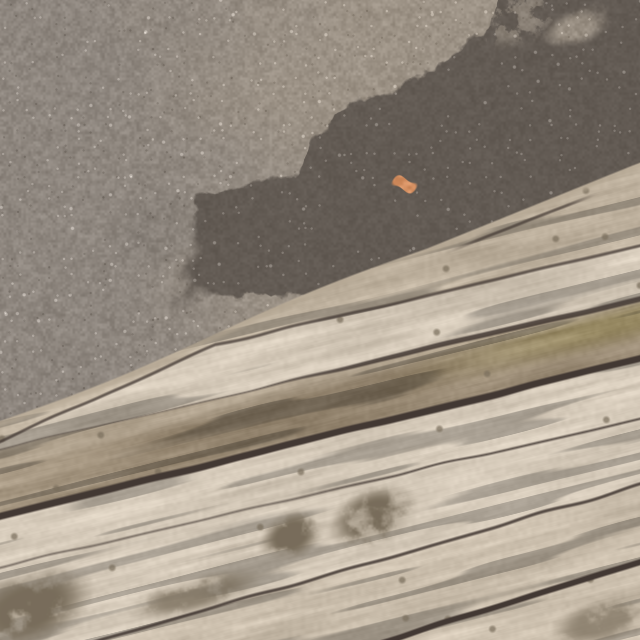
Give the GLSL for this texture, as a Shadertoy shader.

```glsl
// Weathered timber planks cross the lower right of a speckled asphalt ground.
// A terraced wet patch darkens the asphalt; cracks are sloped lines, and grain,
// stains and grit come from stretched value noise and cellular dots.

const vec3 DRY_COOL = vec3(0.555, 0.525, 0.495);
const vec3 DRY_WARM = vec3(0.615, 0.575, 0.525);
const vec3 WET      = vec3(0.385, 0.355, 0.327);
const vec3 PALE     = vec3(0.825, 0.780, 0.715);
const vec3 TAN      = vec3(0.725, 0.670, 0.590);
const vec3 SIDE     = vec3(0.590, 0.530, 0.445);
const vec3 MOSS     = vec3(0.590, 0.535, 0.385);
const vec3 STAIN    = vec3(0.470, 0.425, 0.355);
const vec3 CRACK    = vec3(0.260, 0.220, 0.200);
const vec3 LEAF     = vec3(0.830, 0.560, 0.380);
const float GRAIN_SLOPE = 0.25;
const float SOFT = 0.0022;

float hash(vec2 p) {
    vec3 q = fract(vec3(p.xyx) * 0.1031);
    q += dot(q, q.yzx + 33.33);
    return fract((q.x + q.y) * q.z);
}

float noise(vec2 p) {
    vec2 i = floor(p), f = fract(p);
    f = f * f * (3.0 - 2.0 * f);
    return mix(mix(hash(i), hash(i + vec2(1, 0)), f.x),
               mix(hash(i + vec2(0, 1)), hash(i + vec2(1, 1)), f.x), f.y);
}

float fbm(vec2 p) {
    float sum = 0.0, amp = 0.5;
    for (int i = 0; i < 4; i++) {
        sum += amp * noise(p);
        p = p * 2.03 + 17.1;
        amp *= 0.5;
    }
    return sum / 0.9375;
}

// Scattered round dots: one per cell, kept with the given chance
float dots(vec2 p, float cells, float radius, float chance) {
    vec2 q = p * cells, id = floor(q);
    vec2 center = 0.25 + 0.5 * vec2(hash(id + 3.7), hash(id + 9.2));
    float keep = step(1.0 - chance, hash(id + 21.0));
    return keep * smoothstep(radius, radius * 0.3, length(fract(q) - center));
}

float blob(vec2 p, vec2 center, vec2 size) {
    vec2 d = p - center;
    d.y -= GRAIN_SLOPE * d.x;
    return smoothstep(1.3, 0.5, length(d / size));
}

float line(float d, float halfWidth) {
    return 1.0 - smoothstep(halfWidth - SOFT, halfWidth + SOFT, abs(d));
}

// Signed depth inside the wet patch, with a stepped upper rim
float wetDepth(vec2 p) {
    float rim = 0.632 + 0.2 * p.x + 0.060 * smoothstep(0.465, 0.490, p.x)
        + 0.040 * smoothstep(0.490, 0.560, p.x) + 0.025 * smoothstep(0.60, 0.68, p.x)
        + 0.030 * smoothstep(0.675, 0.73, p.x) + 0.110 * smoothstep(0.755, 0.80, p.x);
    float left = 0.308 - 0.022 * smoothstep(0.62, 0.56, p.y);
    return min(min(rim - p.y, p.x - left), p.y - 0.538);
}

vec3 asphalt(vec2 p) {
    vec3 dry = mix(DRY_COOL, DRY_WARM, smoothstep(0.1, 0.65, p.x + 0.25 * (fbm(p * 7.0) - 0.5)));
    float ragged = (fbm(p * 38.0) - 0.5) * 0.035;
    float blur = 0.004 + 0.016 * smoothstep(0.37, 0.28, p.x) * smoothstep(0.69, 0.58, p.y);
    float wet = smoothstep(-blur, blur, wetDepth(p) + ragged);
    // Dry island and mottled patch near the top
    float island = blob(p + ragged * 0.6, vec2(0.902, 0.958), vec2(0.045, 0.026));
    float mottle = blob(p, vec2(0.81, 0.972), vec2(0.06, 0.04)) * smoothstep(0.43, 0.62, fbm(p * 55.0));
    wet *= 1.0 - max(island * 0.9, mottle * 0.65);
    vec3 col = mix(dry, WET, wet);
    col *= 1.0 - 0.05 * blob(p, vec2(0.25, 0.64), vec2(0.07, 0.06));
    float grit = noise(p * 130.0) + noise(p * 260.0 + 5.0) - 1.0;
    col += grit * mix(0.065, 0.03, wet);
    col += 0.13 * dots(p, 85.0, 0.24, 0.13) + 0.17 * dots(p + 0.37, 36.0, 0.14, 0.10);
    col -= 0.07 * dots(p + 0.61, 95.0, 0.25, 0.12) * (1.0 - wet);
    // Fallen leaf
    vec2 d = p - vec2(0.632, 0.712);
    d.y += 0.15 * d.x + 0.004 * sin(d.x * 170.0);
    return mix(col, LEAF + 0.12 * (noise(p * 150.0) - 0.5), smoothstep(1.15, 0.85, length(d / vec2(0.019, 0.010))));
}

vec3 wood(vec2 p, float edge) {
    float x = p.x, v = p.y - GRAIN_SLOPE * x;
    float y = p.y + 0.005 * (noise(vec2(x * 13.0, v * 12.0)) - 0.5);
    float a = y - min(0.310 + 0.45 * x, 0.383 + 0.233 * x);
    float b = y - 0.298 - 0.236 * x;
    float c = y - 0.195 - 0.245 * x;
    float d = y - 0.115 - 0.232 * x;
    float e = y + 0.045 - 0.287 * x;
    float f = y + 0.190 - 0.311 * x;
    // Plank faces, and the shaded side of the rail between b and c
    vec3 col = mix(PALE, TAN, 0.65 * smoothstep(-0.003, 0.003, a));
    col = mix(col, mix(PALE, TAN, 0.35), smoothstep(0.003, -0.003, e));
    float bevel = y - 0.264 - 0.26 * x;
    float rail = smoothstep(-SOFT, SOFT, c) * smoothstep(SOFT, -SOFT, b);
    vec3 side = mix(SIDE, MOSS, smoothstep(0.55, 0.95, x) * smoothstep(0.02, 0.06, c));
    side = mix(side, TAN, 0.3 * smoothstep(0.3, 0.0, x));
    col = mix(col, mix(side, TAN, 0.85 * smoothstep(-0.012, 0.012, bevel)), rail);
    // Long fibres and broad weathering
    float fibre = fbm(vec2(x * 7.0, v * 95.0)) - 0.5;
    float broad = fbm(vec2(x * 5.0, v * 17.0) + 4.0) - 0.5;
    col += 0.17 * fibre + 0.13 * broad + 0.035 * (noise(p * 150.0) - 0.5);
    col *= 1.0 - 0.22 * smoothstep(0.63, 0.78, noise(vec2(x * 5.0 + 8.0, v * 80.0)));
    // Dark damp stains and small knots
    float stain = max(blob(p, vec2(0.455, 0.163), vec2(0.042, 0.034)),
                      blob(p, vec2(0.583, 0.192), vec2(0.058, 0.043)));
    stain = max(stain, blob(p, vec2(0.045, 0.050), vec2(0.085, 0.052)));
    stain = max(stain, 0.75 * blob(p, vec2(0.305, 0.072), vec2(0.090, 0.026)));
    stain = max(stain, 0.7 * blob(p, vec2(0.940, 0.030), vec2(0.070, 0.030)));
    stain *= 0.35 + 0.65 * smoothstep(0.32, 0.62, fbm(p * 32.0));
    col = mix(col, STAIN, stain);
    col = mix(col, STAIN, 0.7 * dots(p + vec2(0.03, 0.015), 13.0, 0.10, 0.22));
    // Cracks and plank gaps
    float cut = 0.75 * line(a, 0.0024);
    cut = max(cut, line(b, mix(0.0012, 0.0042, smoothstep(0.35, 0.7, x))) * mix(0.45, 0.85, smoothstep(0.2, 0.6, x)));
    cut = max(cut, line(c, 0.0055));
    cut = max(cut, line(d, 0.0018) * mix(0.55, 0.8, smoothstep(0.4, 0.7, x)));
    cut = max(cut, 0.85 * line(e, 0.0025));
    cut = max(cut, line(f, 0.0048));
    float splitSpan = smoothstep(0.69, 0.76, x) * smoothstep(0.94, 0.88, x);
    cut = max(cut, 0.7 * line(y - 0.337 - 0.385 * x, 0.0025) * splitSpan);
    col = mix(col, CRACK, cut);
    return mix(col, TAN * 0.97, 0.6 * smoothstep(0.014, 0.004, edge));
}

void mainImage(out vec4 fragColor, in vec2 fragCoord) {
    vec2 p = fragCoord / iResolution.xy;
    float edge = 0.342 + 0.404 * p.x - 0.006 * sin(p.x * 9.42) * step(p.x, 0.667) - p.y;
    vec3 col = mix(asphalt(p), wood(p, edge), smoothstep(-SOFT, SOFT, edge));
    fragColor = vec4(clamp(col, 0.0, 1.0), 1.0);
}
```
